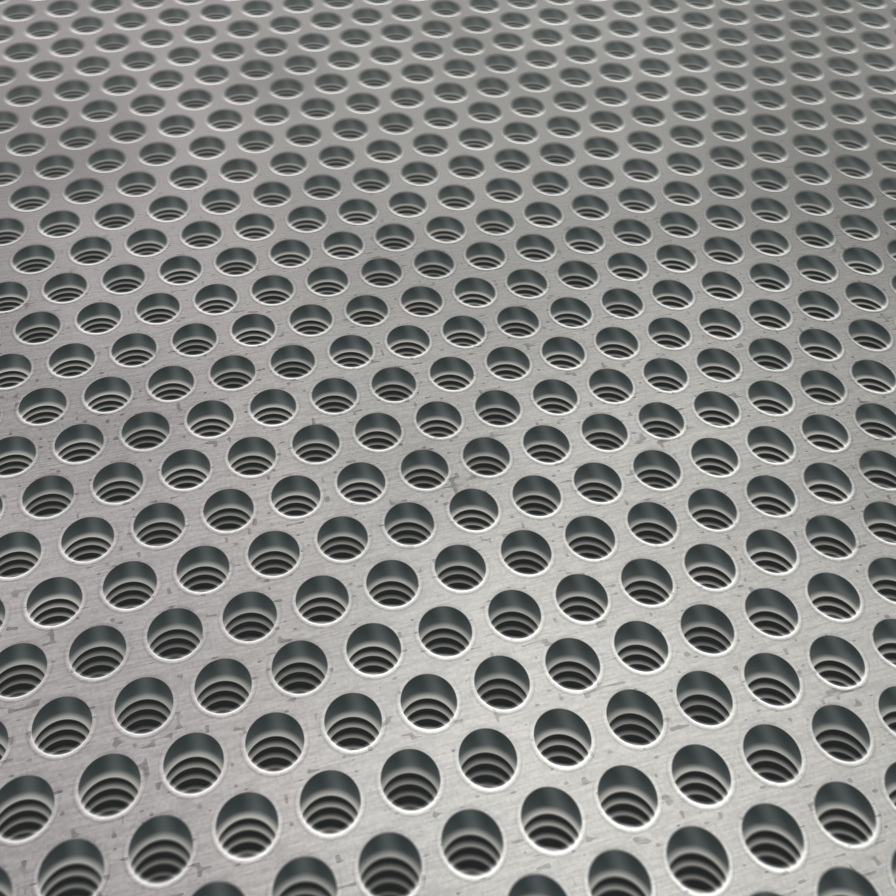
Reproduce this texture procedurally as a WebGL 2 fragment shader.

```glsl
#version 300 es
precision highp float;
// Perforated steel sheet with staggered round holes, seen in perspective.
uniform vec2 u_resolution;
out vec4 fragColor;

float hash(vec2 p) {
  p = fract(p * vec2(0.1031, 0.1137));
  p += dot(p, p.yx + 33.33);
  return fract((p.x + p.y) * p.x * 17.0);
}

float noise(vec2 p) {
  vec2 cell = floor(p), f = fract(p);
  f = f * f * (3.0 - 2.0 * f);
  return mix(mix(hash(cell), hash(cell + vec2(1, 0)), f.x),
             mix(hash(cell + vec2(0, 1)), hash(cell + vec2(1, 1)), f.x), f.y);
}

// Brushed metal lit by a broad reflection near the lower right.
vec3 sheetColor(vec2 uv, vec2 plane) {
  float light = 0.59 + 0.05 * smoothstep(0.8, 0.1, uv.y);
  light += 0.17 * exp(-6.0 * dot(uv - vec2(0.64, 0.22), uv - vec2(0.64, 0.22)));
  light -= 0.07 * smoothstep(0.65, 1.0, uv.x) * smoothstep(0.35, 0.8, uv.y);
  light += 0.09 * (noise(plane * 0.45) - 0.5);
  float focus = smoothstep(0.95, 0.5, uv.y);
  light += focus * 0.07 * (noise(plane * vec2(5.0, 42.0)) - 0.5);
  light += focus * 0.05 * (noise(plane * 30.0) - 0.5);
  light -= focus * 0.14 * smoothstep(0.83, 0.95, noise(plane * vec2(9.0, 15.0) + 40.0));
  vec3 tint = mix(vec3(1.02, 0.99, 0.99), vec3(1.0, 0.995, 0.97), smoothstep(0.0, 0.6, uv.x));
  return light * tint;
}

// Dark far wall, then nested lips and gaps receding toward the viewer.
vec3 holeColor(vec2 q, vec2 center, float radius, float soft, float seed) {
  vec2 toViewer = vec2(-0.26 + 0.55 * (0.45 - center.x), -0.87);
  float up = dot(q, -toViewer) / radius;
  vec3 color = mix(vec3(0.33, 0.35, 0.345), vec3(0.2, 0.225, 0.225), smoothstep(-0.4, 0.7, up));
  color += 0.1 * smoothstep(0.5, 0.0, abs(q.x / radius - 0.1 - 0.3 * seed));
  for (int k = 0; k < 4; k++) {
    float n = float(k);
    float shift = 0.29 + 0.2 * center.y + 0.03 * seed + 0.125 * n;
    float edge = length(q - toViewer * shift) - radius * (1.0 - 0.05 * n);
    float lip = smoothstep(0.11 - 0.015 * n, 0.01, edge);
    vec3 lipColor = vec3(0.71, 0.70, 0.67) * (1.0 - 0.13 * n);
    color = mix(color, lipColor, lip * (0.7 + 0.3 * seed));
    color = mix(color, vec3(0.14, 0.15, 0.15), smoothstep(soft, -soft, edge));
  }
  return color;
}

void main() {
  vec2 uv = gl_FragCoord.xy / u_resolution;

  // Perspective from hole indices to the canvas, and back.
  mat3 toCanvas = mat3(0.0766, 0.0213, 0.0143,
                       0.0371, 0.0788, 0.0435,
                       0.4740, 0.4766, 1.0);
  vec3 h = inverse(toCanvas) * vec3(uv, 1.0);
  vec2 lattice = h.xy / h.z;
  vec2 id = round(lattice);
  vec3 projected = toCanvas * vec3(id, 1.0);
  vec2 center = projected.xy / projected.z;

  // Triangular grid with unit spacing.
  mat2 skew = mat2(1.0, 0.0, 0.5, 0.866);
  vec2 plane = skew * lattice;
  vec2 q = skew * (lattice - id);
  float pixel = length(fwidth(plane)) * 0.6;
  float blur = 0.06 * smoothstep(0.62, 1.0, uv.y) + 0.015 * smoothstep(0.2, 0.0, uv.y);
  float soft = pixel + blur;
  float radius = 0.362;
  float dist = length(q) - radius;
  float seed = hash(id + 60.0);

  vec3 color = sheetColor(uv, plane);

  // Rounded rim, brightest on the side near the viewer.
  float facing = dot(q, vec2(-0.25, -0.97)) / max(length(q), 0.001);
  float rim = smoothstep(0.065 + blur, 0.015, dist);
  color += rim * (0.04 + 0.11 * facing + 0.05 * seed);
  color -= 0.07 * smoothstep(0.03, 0.0, abs(dist - 0.062)) * (0.5 + 0.5 * facing);

  // Hole, losing contrast where the sheet goes out of focus.
  vec3 inside = holeColor(q, center, radius, soft, seed);
  inside = mix(inside, vec3(0.40, 0.41, 0.40), 0.5 * smoothstep(0.65, 1.0, uv.y));
  color = mix(color, inside, smoothstep(soft, -soft, dist));

  // Thin glint along the near edge.
  float glint = smoothstep(0.025 + soft, 0.0, abs(dist + 0.005));
  color += 0.24 * glint * smoothstep(0.1, 0.9, facing);

  fragColor = vec4(clamp(color, 0.0, 1.0), 1.0);
}
```
